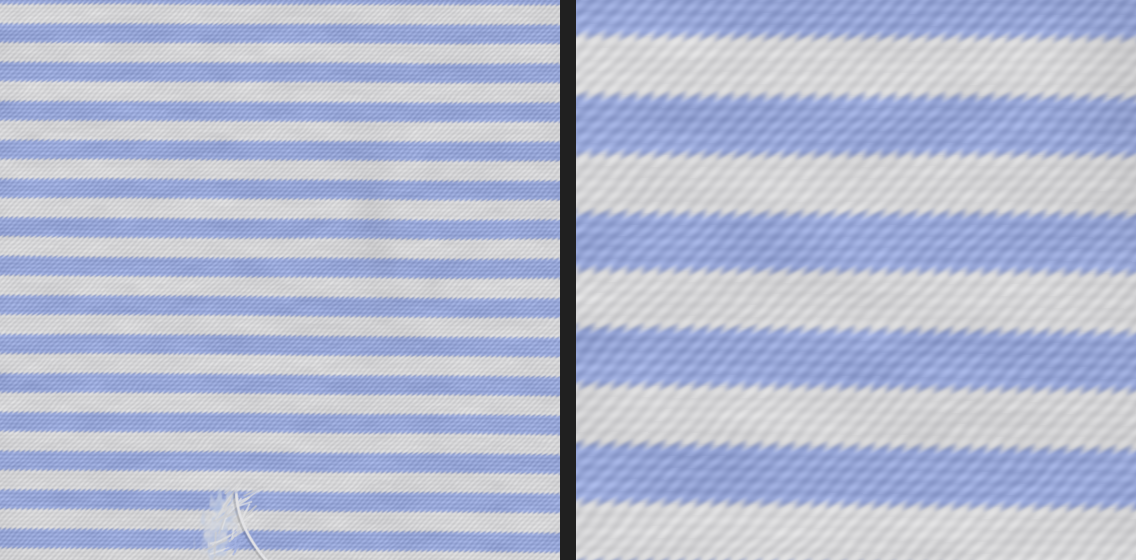
Left: the whole. Right: its middle third, enlarged.
A Shadertoy shader for this texture:

```glsl
// Striped twill cloth: slightly sagging blue and off-white bands, shaded by
// slanted thread bumps laid in rows, with soft value-noise wear and a small
// frayed tear near the lower edge built from a loop of short fibres.

const float TAU = 6.2831853;
const float STRIPES = 14.42;        // stripe pairs down the canvas
const float ROWS_PER_STRIPE = 10.0; // thread rows in one stripe pair
const float COLUMNS = 104.0;        // thread bumps across the canvas
const float TWILL_SHIFT = 0.68;     // sideways step of each row, in bumps

const vec3 BLUE_DARK   = vec3(0.53, 0.59, 0.785);
const vec3 BLUE_LIGHT  = vec3(0.64, 0.70, 0.89);
const vec3 WHITE_DARK  = vec3(0.775, 0.775, 0.785);
const vec3 WHITE_LIGHT = vec3(0.875, 0.875, 0.88);

float hash(vec2 p) {
    return fract(sin(dot(p, vec2(127.1, 311.7))) * 43758.5453);
}

float noise(vec2 p) {
    vec2 i = floor(p), f = fract(p);
    f = f * f * (3.0 - 2.0 * f);
    return mix(mix(hash(i), hash(i + vec2(1, 0)), f.x),
               mix(hash(i + vec2(0, 1)), hash(i + vec2(1, 1)), f.x), f.y);
}

float segmentDistance(vec2 p, vec2 a, vec2 b) {
    vec2 d = b - a;
    return length(p - a - d * clamp(dot(p - a, d) / dot(d, d), 0.0, 1.0));
}

// Coverage of a line of the given half width, smoothed over a pixel
float stroke(float distance, float halfWidth, float pixel) {
    return 1.0 - smoothstep(halfWidth - pixel, halfWidth + pixel, distance);
}

// Stripe coordinate: whole numbers are the centres of blue bands
float stripeCoord(vec2 uv) {
    float down = 1.0 - uv.y;
    float sag = uv.x * (0.002 + 0.007 * down);
    float wobble = 0.0022 * (noise(uv * vec2(5.0, 9.0)) - 0.5);
    return (down - 0.0586 - sag + wobble) * STRIPES;
}

vec3 cloth(vec2 uv, float pixel) {
    float stripe = stripeCoord(uv);
    float row = stripe * ROWS_PER_STRIPE;
    float column = uv.x * COLUMNS + row * TWILL_SHIFT;
    column += 0.35 * (noise(uv * vec2(30.0, 60.0)) - 0.5);

    // Toothed band edge follows the bumps
    float tooth = cos(TAU * column);
    float edge = abs(stripe - round(stripe)) + 0.018 * tooth;
    float blue = 1.0 - smoothstep(0.195, 0.295, edge);

    // Slanted bumps, cut by the gaps between rows
    float detail = 1.0 - smoothstep(0.35, 0.8, pixel * STRIPES * ROWS_PER_STRIPE);
    float rowWave = cos(TAU * row);
    float bump = 0.30 * tooth + mix(0.12, 0.20, blue) * rowWave;
    float thread = hash(vec2(floor(column + 0.5), floor(row + 0.5))) - 0.5;
    float light = 0.5 + detail * (bump + 0.22 * thread * (0.5 + 0.5 * tooth));

    // Broad unevenness and yarn slubs that run along the rows
    light += 0.30 * (noise(uv * vec2(18.0, 45.0)) - 0.5);
    light += 0.25 * (noise(vec2(uv.x * 35.0, row * 0.8)) - 0.5);
    vec3 color = mix(mix(WHITE_DARK, WHITE_LIGHT, light),
                     mix(BLUE_DARK, BLUE_LIGHT, light), blue);

    // Faint upright crease
    float creaseX = 0.67 + 0.12 * (0.6 - uv.y);
    float crease = exp(-pow((uv.x - creaseX) / 0.035, 2.0))
                 * exp(-pow((uv.y - 0.57) / 0.17, 2.0));
    return color * (1.0 - 0.035 * crease);
}

vec3 addTear(vec3 color, vec2 uv, float pixel) {
    // Bleached patch with a ragged rim
    vec2 patchPos = (uv - vec2(0.39 + 0.2 * (uv.y - 0.06), 0.06)) / vec2(0.032, 0.065);
    float ragged = length(patchPos) + 0.7 * (noise(uv * vec2(130.0, 70.0)) - 0.5);
    vec3 bleached = mix(vec3(0.70, 0.76, 0.88), WHITE_LIGHT, noise(uv * 110.0));
    color = mix(color, bleached, 0.75 * (1.0 - smoothstep(0.6, 1.1, ragged)));

    // Loose fibres scattered along the tear
    for (int i = 0; i < 44; i++) {
        float id = float(i);
        float along = hash(vec2(id, 1.0));
        vec2 root = mix(vec2(0.437, 0.137), vec2(0.395, 0.008), along);
        root += (vec2(hash(vec2(id, 2.0)), hash(vec2(id, 3.0))) - 0.5) * vec2(0.05, 0.02);
        float angle = 0.9 + 1.3 * (hash(vec2(id, 4.0)) - 0.5);
        vec2 reach = vec2(cos(angle), sin(angle)) * mix(0.008, 0.022, hash(vec2(id, 5.0)));
        float d = segmentDistance(uv, root - reach, root + reach);
        float isBlue = step(root.y, 0.04) * step(0.402, root.x);
        vec3 fibre = mix(mix(WHITE_DARK, vec3(0.91), hash(vec2(id, 6.0))), BLUE_LIGHT, isBlue);
        color = mix(color, fibre, 0.75 * stroke(d, 0.0016, pixel));
    }

    // One long thread that curls down to the right, with its shadow
    float u = clamp((0.125 - uv.y) / 0.125, 0.0, 1.0);
    float slope = 0.106 * u / 0.125;
    float offset = (uv.x - 0.422 - 0.053 * u * u) / sqrt(1.0 + slope * slope);
    float below = 1.0 - smoothstep(0.115, 0.125, uv.y);
    color *= 1.0 - 0.14 * below * stroke(abs(offset + 0.004), 0.0025, pixel);
    return mix(color, vec3(0.89, 0.89, 0.90), below * stroke(abs(offset), 0.0024, pixel));
}

void mainImage(out vec4 fragColor, in vec2 fragCoord) {
    vec2 uv = fragCoord / iResolution.xy;
    float pixel = 1.0 / iResolution.y;
    vec3 color = addTear(cloth(uv, pixel), uv, pixel);
    fragColor = vec4(clamp(color, 0.0, 1.0), 1.0);
}
```
